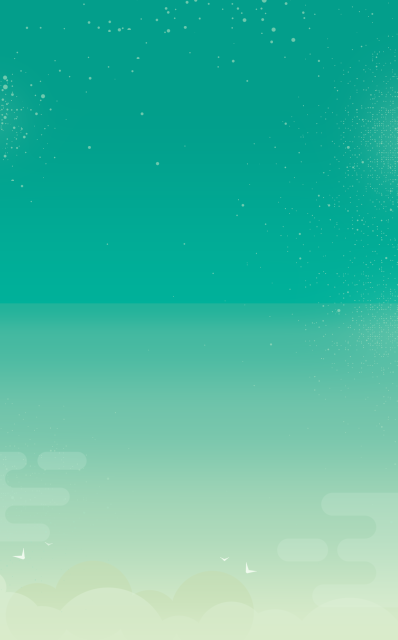
Reproduce this background procedurally as a WebGL 2 fragment shader.

```glsl
#version 300 es
precision highp float;
// A teal to pale green sky with sprayed paint specks, rounded bar clouds,
// round cloud banks and small birds. Gradient stops set the sky, distance
// functions the shapes, and jittered hash grids the spray.
uniform vec2 u_resolution;
out vec4 outColor;

const float WIDTH = 0.6224;          // design width, with height = 1
const float HORIZON = 0.526;         // where the flat teal breaks
const vec3 TEAL_TOP = vec3(0.01, 0.62, 0.545);
const vec3 TEAL_LOW = vec3(0.0, 0.695, 0.605);
const vec3 MIST_TOP = vec3(0.13, 0.70, 0.605);
const vec3 MIST_HIGH = vec3(0.27, 0.725, 0.63);
const vec3 MIST_MID = vec3(0.45, 0.77, 0.67);
const vec3 MIST_LOW = vec3(0.65, 0.84, 0.72);
const vec3 GROUND = vec3(0.85, 0.92, 0.79);
const vec3 SPECK = vec3(0.66, 0.87, 0.75);
const vec3 BANK_BACK = vec3(0.77, 0.86, 0.68);
const vec3 BANK_FRONT = vec3(0.87, 0.94, 0.84);
const float BAR_ALPHA = 0.15;

// Cloud bank circles: centre and radius
const vec3 BACK[4] = vec3[](
  vec3(0.146, 0.062, 0.062), vec3(0.332, 0.043, 0.065),
  vec3(0.059, 0.039, 0.050), vec3(0.234, 0.031, 0.047));
const vec3 FRONT[8] = vec3[](
  vec3(0.169, -0.013, 0.095), vec3(0.013, 0.017, 0.058),
  vec3(0.065, -0.009, 0.062), vec3(-0.016, 0.082, 0.026),
  vec3(0.362, 0.004, 0.056), vec3(0.280, -0.009, 0.047),
  vec3(0.430, -0.009, 0.057), vec3(0.547, -0.029, 0.095));

float cover(float d) {
  float px = 0.75 / u_resolution.y;
  return 1.0 - smoothstep(-px, px, d);
}

vec3 hash3(vec2 p) {
  vec3 q = fract(p.xyx * vec3(0.1031, 0.1030, 0.0973));
  q += dot(q, q.yxz + 33.33);
  return fract((q.xxy + q.yzz) * q.zyx);
}

vec3 sky(float y) {
  vec3 teal = mix(TEAL_LOW, TEAL_TOP, smoothstep(HORIZON - 0.04, 0.86, y));
  vec3 mist = mix(GROUND, MIST_LOW, smoothstep(0.0, 0.22, y));
  mist = mix(mist, MIST_MID, smoothstep(0.18, 0.36, y));
  mist = mix(mist, MIST_HIGH, smoothstep(0.34, 0.48, y));
  mist = mix(mist, MIST_TOP, smoothstep(0.47, HORIZON, y));
  return mix(mist, teal, cover(HORIZON - y));
}

float glow(vec2 p, vec2 centre, vec2 spread) {
  vec2 d = (p - centre) / spread;
  return exp(-dot(d, d));
}

// Horizontal bar from x = a to x = b with round ends
float bar(vec2 p, float a, float b, float y, float r) {
  return length(vec2(p.x - clamp(p.x, a + r, b - r), p.y - y)) - r;
}

// Three bars growing from the edge x = 0, joined by a notched web
float barStack(vec2 p, float top, float r, vec3 ends, float notch) {
  float d = max(p.x - notch - r, abs(p.y - top + 4.0 * r) - 4.0 * r);
  for (int i = 0; i < 2; i++)
    d = max(d, -bar(p, notch, 1.0, top - r * (2.0 + 4.0 * float(i)), r));
  for (int i = 0; i < 3; i++)
    d = min(d, bar(p, -0.2, ends[i], top - 4.0 * r * float(i), r));
  return d;
}

// Wing tapering from the origin to its tip
float wing(vec2 p, vec2 tip) {
  float t = clamp(dot(p, tip) / dot(tip, tip), 0.0, 1.0);
  return length(p - tip * t) - 0.18 * length(tip) * (1.0 - t);
}

float bird(vec2 p, vec2 tipA, vec2 tipB) {
  return cover(min(wing(p, tipA), wing(p, tipB)));
}

// Random dots, one per cell, kept where the hash is below the density
float spray(vec2 p, float cell, float density) {
  vec2 id = floor(p / cell);
  vec3 h = hash3(id + 17.0 + 900.0 * cell);
  float r = cell * mix(0.12, 0.32, h.x * h.y);
  vec2 centre = (id + 0.35 + 0.3 * h.xy) * cell;
  return cover(length(p - centre) - r) * step(h.z, density);
}

void main() {
  vec2 p = gl_FragCoord.xy / u_resolution * vec2(WIDTH, 1.0);
  vec2 mirrored = vec2(WIDTH - p.x, p.y);
  vec3 col = sky(p.y);

  // Spray: soft haze, then fine, medium and coarse specks
  float right = glow(p, vec2(0.635, 0.785), vec2(0.065, 0.085))
              + 0.8 * glow(p, vec2(0.635, 0.49), vec2(0.085, 0.065));
  float wide = glow(p, vec2(0.64, 0.66), vec2(0.15, 0.23));
  float left = glow(p, vec2(-0.01, 0.815), vec2(0.055, 0.055));
  float top = glow(p, vec2(0.28, 1.03), vec2(0.22, 0.07));
  float low = glow(p, vec2(-0.01, 0.22), vec2(0.12, 0.09));
  float sparse = smoothstep(0.55, 1.0, p.y);
  col = mix(col, SPECK, 0.28 * right + 0.14 * left + 0.08 * low);
  float specks = 0.8 * spray(p, 0.0035, 0.65 * right + 0.13 * wide + 0.2 * left + 0.2 * low);
  specks = max(specks, spray(p, 0.0075, 0.6 * left + 0.13 * top + 0.06 * wide + 0.015 * sparse + 0.08 * low));
  specks = max(specks, spray(p, 0.015, 0.35 * left + 0.16 * top + 0.008 * sparse));
  col = mix(col, SPECK, 0.65 * specks);

  // Bar clouds at both edges
  float bars = min(barStack(p, 0.280, 0.014, vec3(0.042, 0.109, 0.078), 0.008),
                   bar(p, 0.0586, 0.1354, 0.280, 0.014));
  bars = min(bars, barStack(mirrored, 0.2122, 0.0179, vec3(0.120, 0.095, 0.134), 0.034));
  bars = min(bars, bar(p, 0.4335, 0.513, 0.1406, 0.0179));
  col = mix(col, vec3(0.92, 0.98, 0.94), BAR_ALPHA * cover(bars));

  // Cloud banks
  float back = 1.0, front = 1.0;
  for (int i = 0; i < 4; i++) back = min(back, length(p - BACK[i].xy) - BACK[i].z);
  for (int i = 0; i < 8; i++) front = min(front, length(p - FRONT[i].xy) - FRONT[i].z);
  float settle = smoothstep(-0.02, 0.09, p.y);
  col = mix(col, BANK_BACK, 0.5 * settle * cover(back));
  col = mix(col, BANK_FRONT, 0.55 * settle * cover(front));

  // Birds
  float birds = bird(p - vec2(0.387, 0.107), vec2(-0.002, 0.0145), vec2(0.0145, 0.0005));
  birds = max(birds, bird(p - vec2(0.036, 0.129), vec2(0.001, 0.0145), vec2(-0.016, 0.002)));
  birds = max(birds, bird(p - vec2(0.351, 0.125), vec2(-0.006, 0.004), vec2(0.007, 0.004)));
  birds = max(birds, 0.6 * bird(p - vec2(0.076, 0.149), vec2(-0.006, 0.004), vec2(0.006, 0.002)));
  col = mix(col, vec3(0.96, 0.99, 0.95), 0.9 * birds);

  outColor = vec4(col, 1.0);
}
```
